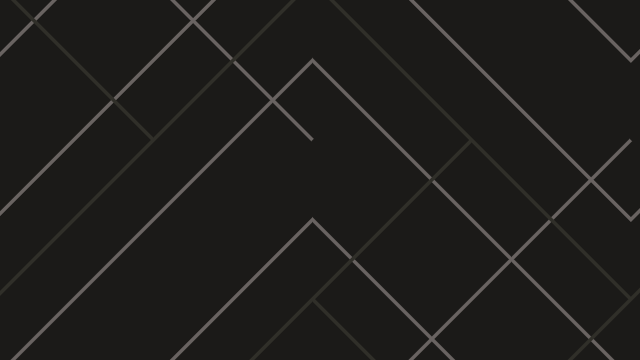
Give the GLSL for this background, as a Shadertoy shader.

```glsl
// Thin grey and olive chevron lines with diagonal offshoots on a near-black ground

// Distance to the centre line of zigzags stacked at a vertical period;
// peaks lie at x = 0, 8, ... and valleys at x = 4, 12, ...
float zigzags(vec2 p, float period, float offset) {
    float rise = p.y + abs(mod(p.x + 4.0, 8.0) - 4.0) - offset;
    return abs(mod(rise + 0.5 * period, period) - 0.5 * period) * 0.70711;
}

// Signed distance to a straight stroke with square-cut ends
float stroke(vec2 p, vec2 a, vec2 b, float halfWidth) {
    vec2 dir = normalize(b - a);
    vec2 rel = p - 0.5 * (a + b);
    float across = abs(dot(rel, vec2(-dir.y, dir.x))) - halfWidth;
    float along = abs(dot(rel, dir)) - 0.5 * length(b - a);
    return max(across, along);
}

float coverage(float d, float pixel) {
    return clamp(0.5 - d / pixel, 0.0, 1.0);
}

void mainImage(out vec4 fragColor, in vec2 fragCoord) {
    // Lattice units, with a chevron peak at the origin
    float pixel = 4.5236 / iResolution.y;
    vec2 p = fragCoord * pixel - vec2(3.927, 1.764);
    float halfWidth = 0.022;

    // Full chevrons
    float grey = zigzags(p, 2.0, 0.0) - halfWidth;
    float olive = zigzags(p, 4.0, 3.0) - halfWidth;

    // Offshoots, repeated by a glide reflection
    for (int i = 0; i < 2; i++) {
        vec2 g = i == 0 ? p : vec2(p.x - 4.0, 2.0 - p.y);
        grey = min(grey, stroke(g, vec2(-4.0, 5.0), vec2(0.0, 1.0), halfWidth));
        olive = min(olive, stroke(g, vec2(-4.0, 3.0), vec2(-2.0, 1.0), halfWidth));
        olive = min(olive, stroke(g, vec2(-2.0, 5.0), vec2(0.0, 3.0), halfWidth));
    }

    // Olive lines cross over the grey ones
    vec3 color = vec3(0.106, 0.102, 0.094);
    color = mix(color, vec3(0.41, 0.39, 0.38), coverage(grey, pixel));
    color = mix(color, vec3(0.19, 0.185, 0.16), coverage(olive, pixel));
    fragColor = vec4(color, 1.0);
}
```
